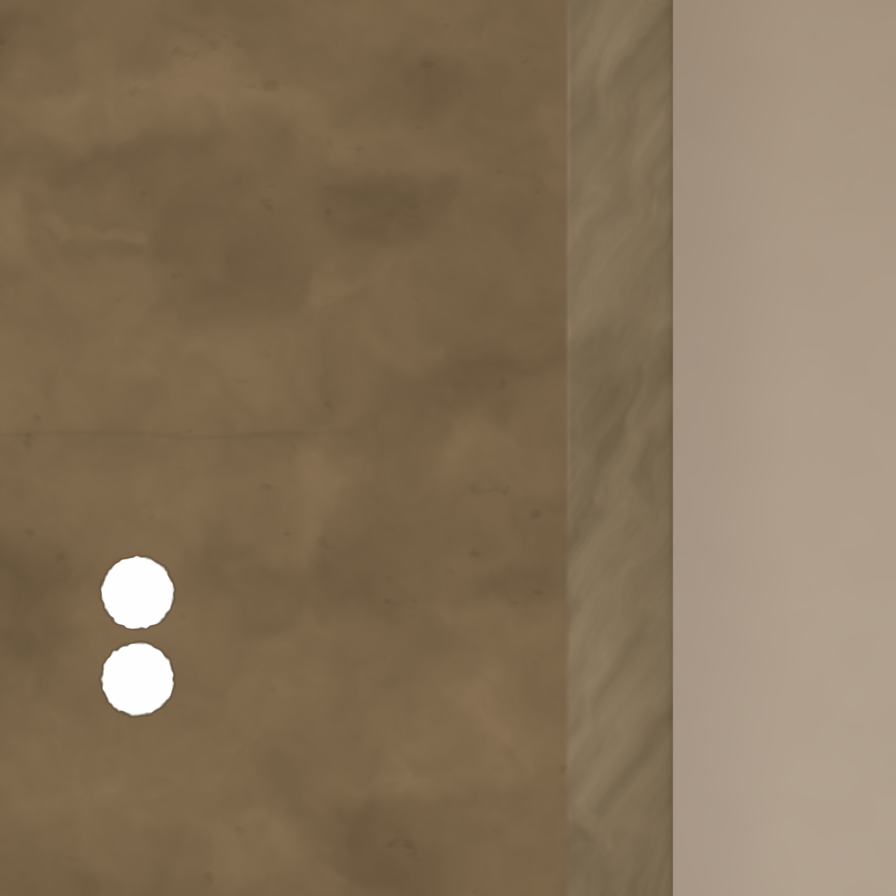
Give the GLSL for this texture, as a Shadertoy shader.

```glsl
// Mottled brown plaster wall with a brushed side strip, two white discs and a pale plain wall.

const vec3 DARK_PLASTER = vec3(0.405, 0.335, 0.235);
const vec3 LIGHT_PLASTER = vec3(0.555, 0.460, 0.345);
const vec3 DARK_STRIP = vec3(0.415, 0.355, 0.260);
const vec3 LIGHT_STRIP = vec3(0.565, 0.495, 0.390);
const float STRIP_X = 0.633;
const float CORNER_X = 0.751;

// Stains: centre.xy, radius.xy
const vec4 DARK_STAINS[11] = vec4[11](
    vec4(0.51, 0.55, 0.10, 0.045), vec4(0.22, 0.71, 0.12, 0.07),
    vec4(0.46, 0.91, 0.10, 0.04), vec4(0.01, 0.95, 0.04, 0.06),
    vec4(0.43, 0.76, 0.09, 0.06), vec4(0.12, 0.82, 0.11, 0.025),
    vec4(0.26, 0.36, 0.06, 0.06), vec4(0.39, 0.36, 0.06, 0.06),
    vec4(0.04, 0.33, 0.07, 0.07), vec4(0.43, 0.05, 0.08, 0.05),
    vec4(0.58, 0.35, 0.06, 0.025));
const vec4 LIGHT_STAINS[11] = vec4[11](
    vec4(0.21, 0.57, 0.13, 0.06), vec4(0.36, 0.46, 0.05, 0.05),
    vec4(0.57, 0.48, 0.07, 0.05), vec4(0.16, 0.90, 0.16, 0.05),
    vec4(0.08, 0.13, 0.10, 0.09), vec4(0.50, 0.16, 0.07, 0.06),
    vec4(0.36, 0.68, 0.025, 0.02), vec4(0.08, 0.76, 0.025, 0.015),
    vec4(0.135, 0.755, 0.025, 0.012), vec4(0.01, 0.74, 0.025, 0.05),
    vec4(0.28, 0.04, 0.08, 0.04));

float hash(vec2 p) {
    return fract(sin(dot(p, vec2(127.1, 311.7))) * 43758.5453);
}

float valueNoise(vec2 p) {
    vec2 cell = floor(p), f = fract(p);
    f = f * f * (3.0 - 2.0 * f);
    float low = mix(hash(cell), hash(cell + vec2(1, 0)), f.x);
    float high = mix(hash(cell + vec2(0, 1)), hash(cell + vec2(1, 1)), f.x);
    return mix(low, high, f.y);
}

float fbm(vec2 p) {
    float sum = 0.0, amplitude = 0.5;
    for (int i = 0; i < 5; i++) {
        sum += amplitude * valueNoise(p);
        p = mat2(1.6, 1.2, -1.2, 1.6) * p + 7.3;
        amplitude *= 0.5;
    }
    return sum;
}

float stain(vec2 p, vec4 shape) {
    vec2 d = (p - shape.xy) / shape.zw;
    return 1.0 - smoothstep(0.35, 1.45, length(d));
}

float disc(vec2 p, vec2 centre, float radius, float blur) {
    return 1.0 - smoothstep(-blur, blur, length(p - centre) - radius);
}

vec3 plaster(vec2 p) {
    // Ragged stain outlines come from warping the lookup point
    vec2 warp = vec2(fbm(p * 13.0), fbm(p * 13.0 + 31.0)) - 0.48;
    vec2 q = p + warp * 0.11;
    float tone = 0.47 + 0.65 * (fbm(p * vec2(7.0, 9.0) + warp) - 0.48);
    for (int i = 0; i < 11; i++) {
        tone -= 0.25 * stain(q, DARK_STAINS[i]);
        tone += 0.22 * stain(q, LIGHT_STAINS[i]);
    }
    tone += 0.28 * (fbm(p * 38.0 + warp * 3.0) - 0.48);

    // Faint horizontal trowel line and small dark pits
    float line = exp(-pow((p.y - 0.515 - warp.y * 0.012) / 0.003, 2.0));
    tone -= 0.12 * line * (1.0 - smoothstep(0.30, 0.44, p.x));
    tone -= 0.22 * smoothstep(0.70, 0.85, fbm(p * vec2(30.0, 42.0) + 19.0));
    return mix(DARK_PLASTER, LIGHT_PLASTER, clamp(tone, 0.0, 1.0));
}

vec3 brushedStrip(vec2 p) {
    // Steep strokes leaning to the right
    vec2 along = vec2(p.x * 0.90 - p.y * 0.42, p.x * 0.42 + p.y * 0.90);
    float bend = fbm(p * 9.0) - 0.48;
    float strokes = fbm(along * vec2(48.0, 11.0) + bend * 3.0);
    float tone = 0.48 + 0.85 * (strokes - 0.48) + 0.45 * bend;
    tone -= 0.18 * stain(p + bend * 0.05, vec4(0.69, 0.61, 0.06, 0.06));
    tone += 0.15 * stain(p + bend * 0.05, vec4(0.67, 0.25, 0.05, 0.10));
    return mix(DARK_STRIP, LIGHT_STRIP, clamp(tone, 0.0, 1.0));
}

vec3 plainWall(vec2 p) {
    float across = smoothstep(CORNER_X, 0.90, p.x);
    vec3 color = mix(vec3(0.695, 0.630, 0.560), vec3(0.645, 0.575, 0.495), p.y * p.y);
    color -= 0.035 * (1.0 - across) * vec3(1.0, 1.0, 0.85);
    return color + 0.012 * (fbm(p * 22.0) - 0.48);
}

void mainImage(out vec4 fragColor, in vec2 fragCoord) {
    vec2 p = fragCoord / iResolution.xy;
    float blur = 1.0 / iResolution.y;

    // Main face, strip and the highlight along their shared edge
    vec3 color = mix(plaster(p), brushedStrip(p), smoothstep(-0.004, 0.004, p.x - STRIP_X));
    float ridge = exp(-pow((p.x - STRIP_X - 0.002) / 0.002, 2.0));
    color += 0.045 * ridge * smoothstep(0.40, 0.44, p.y) * fbm(vec2(3.0, p.y * 16.0));

    // Corner shadow, then the pale wall beyond it
    color *= 1.0 - 0.16 * exp(-abs(p.x - CORNER_X) / 0.004);
    color = mix(color, plainWall(p), smoothstep(-blur, blur, p.x - CORNER_X));

    // Discs with slightly ragged dark rims
    float ragged = 0.0405 + 0.0025 * (valueNoise(p * 190.0) - 0.5);
    for (int i = 0; i < 2; i++) {
        vec2 centre = vec2(0.1535, 0.3385 - 0.0965 * float(i));
        color *= 1.0 - 0.32 * disc(p, centre, ragged + 0.001, 0.0025);
        color = mix(color, vec3(0.995), disc(p, centre, ragged - 0.0005, 0.0015));
    }
    fragColor = vec4(color, 1.0);
}
```
